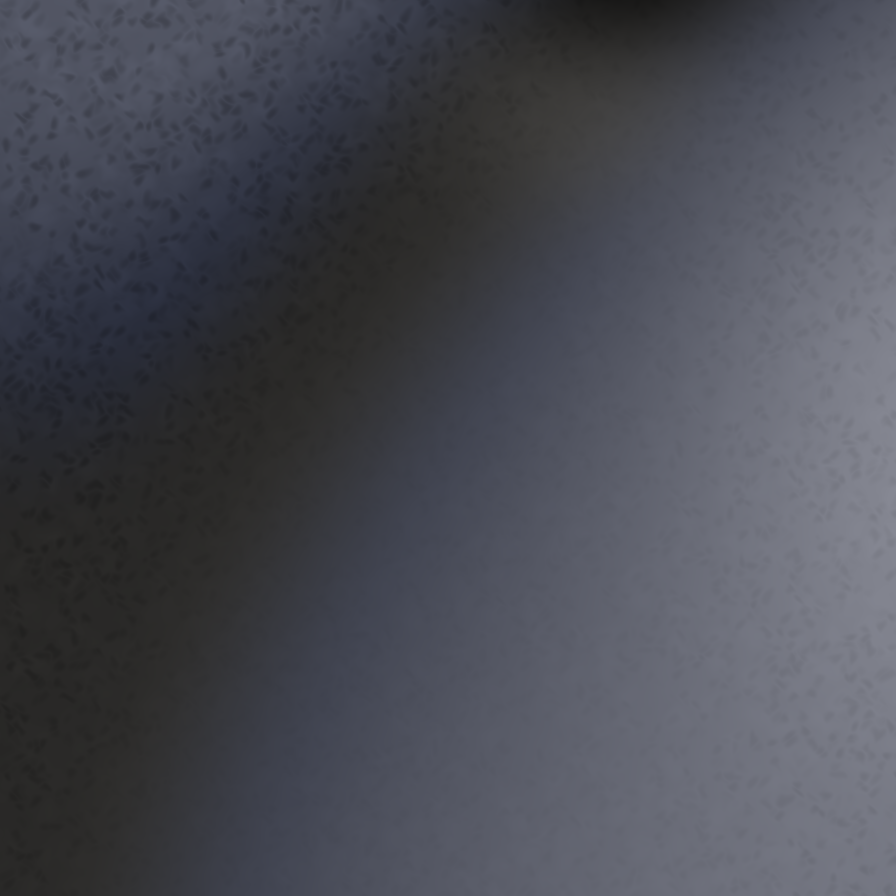
Reproduce this background procedurally as a WebGL 2 fragment shader.

```glsl
#version 300 es
precision highp float;
// Brushed slate surface: a curved dark shadow between blue-grey light, with fine mottled specks.

uniform vec2 u_resolution;
out vec4 outColor;

const vec3 SHADOW_CURVE = vec3(0.07, 0.25, 0.40);   // shadow x as a quadratic in y
const float SHADOW_LEVEL = 0.148;
const float SHADOW_SOFTNESS = 0.07;
const vec2 RIGHT_RAMP = vec2(0.60, -0.30);          // linear and quadratic rise
const float LEFT_LIGHT = 0.18;
const vec2 GLOW_POS = vec2(1.08, 0.57);
const vec2 GLOW_SIZE = vec2(0.32, 0.42);
const float GLOW_LIGHT = 0.11;
const vec2 HAZE_POS = vec2(0.61, 0.88);
const vec2 HAZE_SIZE = vec2(0.15, 0.10);
const float HAZE_LIGHT = 0.05;
const vec2 PIT_POS = vec2(0.72, 1.03);
const vec2 PIT_SIZE = vec2(0.14, 0.085);
const float PIT_DEPTH = 0.10;
const vec3 WARM_TINT = vec3(1.02, 1.0, 0.97);
const vec3 COOL_SHIFT = vec3(-0.018, 0.0, 0.058);
const float SPECK_SCALE = 85.0;
const float SPECK_DEPTH = 0.20;
const float MOTTLE_SCALE = 38.0;
const float MOTTLE_DEPTH = 0.07;

vec3 hash3(vec2 p) {
  vec3 q = fract(p.xyx * vec3(0.1031, 0.1030, 0.0973));
  q += dot(q, q.yxz + 33.33);
  return fract((q.xxy + q.yzz) * q.zyx);
}

// Elliptical gaussian falloff
float glow(vec2 p, vec2 center, vec2 size) {
  vec2 q = (p - center) / size;
  return exp(-dot(q, q));
}

// Soft round cells of random strength, joined into irregular flecks
float cellFlecks(vec2 p, float rarity) {
  vec2 cell = floor(p);
  float flecks = 0.0;
  for (int j = -1; j <= 1; j++) {
    for (int i = -1; i <= 1; i++) {
      vec2 id = cell + vec2(i, j);
      vec3 h = hash3(id);
      float dist = length(p - id - h.xy);
      float strength = smoothstep(rarity, 1.0, h.z);
      flecks = max(flecks, strength * (1.0 - smoothstep(0.1, 0.75, dist)));
    }
  }
  return flecks;
}

// Layered sines that make the cells ragged
vec2 warp(vec2 p) {
  vec2 w = sin(p.yx * 91.0 + 2.0 * sin(p * 57.0));
  return p + 0.0035 * w + 0.002 * sin(p.yx * 233.0 + w * 2.0);
}

void main() {
  vec2 uv = gl_FragCoord.xy / u_resolution;

  // Signed horizontal offset from the shadow's centre line
  float center = SHADOW_CURVE.x + uv.y * (SHADOW_CURVE.y + uv.y * SHADOW_CURVE.z);
  float offset = uv.x - center;
  float rise = 0.5 * (offset + sqrt(offset * offset + SHADOW_SOFTNESS * SHADOW_SOFTNESS));

  // Broad light
  float upper = smoothstep(0.42, 1.0, uv.y);
  float light = SHADOW_LEVEL + rise * (RIGHT_RAMP.x + RIGHT_RAMP.y * rise);
  light += LEFT_LIGHT * upper * smoothstep(0.05, 0.48, -offset);
  light += GLOW_LIGHT * glow(uv, GLOW_POS, GLOW_SIZE);
  float haze = glow(uv, HAZE_POS, HAZE_SIZE);
  light += HAZE_LIGHT * haze;
  light -= PIT_DEPTH * glow(uv, PIT_POS, PIT_SIZE);

  // Cool light on both sides, warm shadow between
  float coolRight = smoothstep(0.0, 0.24, offset);
  float coolLeft = smoothstep(0.04, 0.26, -offset) * smoothstep(0.38, 0.68, uv.y);
  float cool = (coolRight + 1.1 * coolLeft) * (1.0 - 0.6 * haze);
  vec3 color = light * WARM_TINT + cool * COOL_SHIFT;

  // Surface texture, strongest on the left and faint on the right
  vec2 p = warp(uv);
  float leftSide = 1.0 - smoothstep(-0.22, 0.12, offset);
  float rightEdge = smoothstep(0.65, 1.0, uv.x);
  float coverage = 0.12 + 0.88 * leftSide + 0.22 * rightEdge;
  float specks = cellFlecks(p * SPECK_SCALE, 0.35);
  float mottle = cellFlecks(p * MOTTLE_SCALE + 17.0, 0.0);
  color *= 1.0 - SPECK_DEPTH * coverage * (specks - 0.22);
  color *= 1.0 + MOTTLE_DEPTH * (0.25 + 0.75 * leftSide) * (mottle - 0.4);

  outColor = vec4(clamp(color, 0.0, 1.0), 1.0);
}
```
